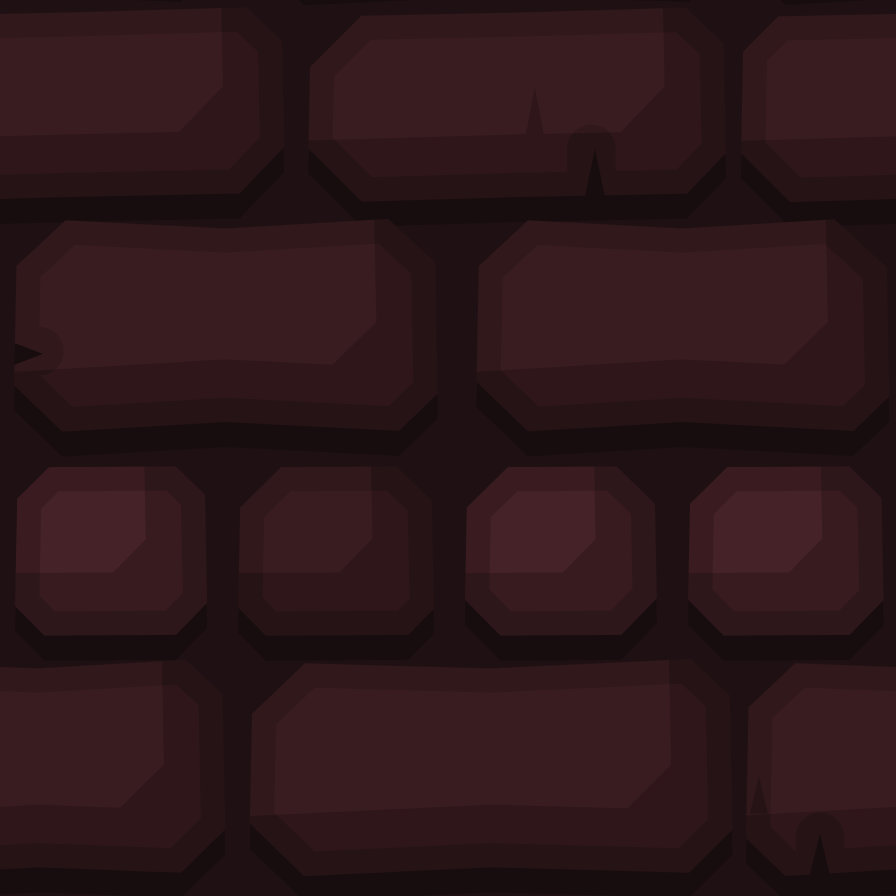
This texture is drawn by a WebGL 1 fragment shader. Its source:

```glsl
precision highp float;
// A seamless wall of chunky maroon bricks: three courses of two long bricks and one of four short.
// Each brick is a pinched, chamfered box with a cast shadow, an inset face and a lit upper left.
// Wedges cut cracks and spikes; the hash varies the chamfers from brick to brick.

uniform vec2 u_resolution;

const vec3 MORTAR = vec3(0.121, 0.064, 0.075);
const vec3 SHADOW = vec3(0.092, 0.050, 0.056);
const vec3 BRICK = vec3(0.224, 0.110, 0.126);

const float RIM = 0.027;         // width of the border around the face
const float SHADOW_DROP = 0.028; // how far the shadow falls below a brick
const float TAPER = 0.02;        // widening of the bricks towards the bottom

float hash(vec2 p) {
  return fract(sin(dot(p, vec2(12.99, 78.23))) * 4375.85);
}

// Antialiased coverage of a signed distance
float cover(float d) {
  float pixel = 1.0 / min(u_resolution.x, u_resolution.y);
  return clamp(0.5 - d / pixel, 0.0, 1.0);
}

// Corner of two half planes, cut off diagonally
float chamfer(vec2 e, float cut) {
  return max(max(e.x, e.y), (e.x + e.y + cut) * 0.7071);
}

// Triangle standing on base and pointing along dir
float wedge(vec2 p, vec2 base, vec2 dir, float len, float width) {
  vec2 q = p - base;
  float along = dot(q, dir);
  float across = abs(dot(q, vec2(-dir.y, dir.x)));
  return max(across - width * (1.0 - along / len), -along);
}

// Rounded zone around the axis of a wedge
float halo(vec2 p, vec2 base, vec2 dir, float len) {
  vec2 q = p - base;
  return length(q - dir * clamp(dot(q, dir), 0.0, len)) - RIM;
}

// Half size at this point, narrowed in the middle and tapered upwards
vec2 localHalf(vec2 q, vec2 halfSize, float pinch) {
  float middle = max(1.0 - abs(q.x) / halfSize.x, 0.0);
  return halfSize + vec2(TAPER * q.y, -pinch * middle);
}

float cornerCut(vec2 q, float width, float id) {
  float corner = step(0.0, q.x) + 2.0 * step(0.0, q.y);
  return min(0.38 * width, 0.055) * mix(0.7, 1.15, hash(vec2(id, corner)));
}

float brickShape(vec2 q, vec2 halfSize, float pinch, float id) {
  vec2 e = abs(q) - localHalf(q, halfSize, pinch);
  return chamfer(e, cornerCut(q, halfSize.x, id));
}

// Upper left part of a brick that catches the light
float litShape(vec2 q, vec2 halfSize, float pinch) {
  vec2 e = q - localHalf(q, halfSize, pinch) + vec2(0.067, 0.070);
  return chamfer(e, min(0.35 * halfSize.x, 0.05));
}

// Paints one brick with its shadow; cuts = (crack, crack halo, spike)
vec3 paintBrick(vec3 col, vec2 q, vec2 halfSize, float pinch, float id, float tone, vec3 cuts) {
  float body = brickShape(q, halfSize, pinch, id);
  float drop = brickShape(q - vec2(0.0, SHADOW_DROP), halfSize, pinch, id);
  float lit = cover(max(litShape(q, halfSize, pinch), -cuts.z));
  float inner = cover(max(body + RIM, -cuts.y));
  float shade = mix(mix(0.67, 0.80, inner), mix(0.84, 1.0, inner), lit);
  col = mix(col, SHADOW, cover(min(drop, max(body, cuts.x))));
  return mix(col, BRICK * tone * shade, cover(max(body, -cuts.x)));
}

// Paints a course; box = (first centre, half size), style = (spacing, width step, pinch, tilt)
vec3 paintCourse(vec3 col, vec2 p, vec4 box, vec4 style, float row, vec3 cuts) {
  float count = floor(1.05 / style.x);
  for (int i = 0; i < 4; i++) {
    float n = float(i);
    if (n >= count) break;
    vec2 q = fract(p - box.xy - vec2(n * style.x, 0.0) + 0.5) - 0.5;
    q.y -= style.w * q.x;
    float side = 2.0 * mod(n, 2.0) - 1.0;
    vec2 halfSize = box.zw + vec2(style.y * side, 0.0);
    float tone = (count > 2.0 && i != 1) ? 1.2 : 1.0;
    col = paintBrick(col, q, halfSize, style.z, row * 4.0 + n, tone, cuts);
  }
  return col;
}

void main() {
  vec2 p = gl_FragCoord.xy / u_resolution;
  p.y = 1.0 - p.y; // courses are laid from the top down
  vec2 up = vec2(0.0, -1.0);
  vec2 right = vec2(1.0, 0.0);

  // Cracks in the edges and spikes in the lit faces
  float crack = min(wedge(p, vec2(0.664, 0.228), up, 0.062, 0.013),
                min(wedge(p, vec2(0.014, 0.395), right, 0.034, 0.013),
                    wedge(p, vec2(0.915, 0.980), up, 0.050, 0.012)));
  float around = min(halo(p, vec2(0.660, 0.228), up, 0.062),
                 min(halo(p, vec2(0.014, 0.392), right, 0.030),
                     halo(p, vec2(0.915, 0.980), up, 0.046)));
  float spike = min(wedge(p, vec2(0.597, 0.155), up, 0.058, 0.011),
                    wedge(p, vec2(0.847, 0.908), up, 0.042, 0.010));
  vec3 cuts = vec3(crack, around, spike);

  vec3 col = MORTAR;
  col = paintCourse(col, p, vec4(0.072, 0.117, 0.238, 0.104), vec4(0.505, -0.006, 0.001, -0.025), 0.0, cuts);
  col = paintCourse(col, p, vec4(0.252, 0.363, 0.232, 0.121), vec4(0.510, -0.003, 0.013, -0.004), 1.0, cuts);
  col = paintCourse(col, p, vec4(0.124, 0.615, 0.107, 0.094), vec4(0.251, 0.001, 0.0, -0.006), 2.0, cuts);
  col = paintCourse(col, p, vec4(0.042, 0.857, 0.238, 0.121), vec4(0.506, 0.030, 0.010, -0.010), 3.0, cuts);
  gl_FragColor = vec4(col, 1.0);
}
```
